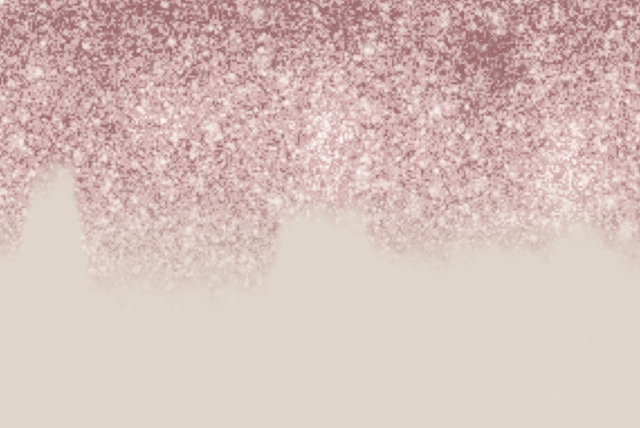
Write a WebGL 1 fragment shader that draws this background.

```glsl
precision highp float;
// Rose glitter falling over a plain cream ground with a ragged lower edge.
// Fine noise makes the grain, jittered cells make the sparkles at several
// sizes, and a summed height profile with noise dissolves the edge.

uniform vec2 u_resolution;

const vec3 CREAM = vec3(0.875, 0.838, 0.788);
const vec3 DEEP_ROSE = vec3(0.62, 0.43, 0.44);
const vec3 ROSE = vec3(0.84, 0.70, 0.70);
const vec3 SPARK = vec3(1.0, 0.97, 0.96);

float hash(vec2 p) {
  vec3 q = fract(vec3(p.xyx) * 0.1031);
  q += dot(q, q.yzx + 33.33);
  return fract((q.x + q.y) * q.z);
}

float noise(vec2 p) {
  vec2 i = floor(p), f = fract(p);
  f = f * f * (3.0 - 2.0 * f);
  return mix(mix(hash(i), hash(i + vec2(1.0, 0.0)), f.x),
             mix(hash(i + vec2(0.0, 1.0)), hash(i + 1.0), f.x), f.y);
}

float fbm(vec2 p) {
  float sum = 0.0, amp = 0.5;
  for (int i = 0; i < 4; i++) {
    sum += amp * noise(p);
    p = p * 2.03 + 17.7;
    amp *= 0.5;
  }
  return sum / 0.9375;
}

// Soft elliptical patch
float patchAt(vec2 p, vec2 center, vec2 size) {
  vec2 d = (p - center) / size;
  return exp(-dot(d, d));
}

// Soft-sided window between two x positions
float window(float x, float left, float right, float soft) {
  return smoothstep(left - soft, left + soft, x)
       - smoothstep(right - soft, right + soft, x);
}

// Round dots scattered over a jittered grid; density is the share of lit cells
float sparkles(vec2 p, float cells, float density, float sharpness) {
  vec2 g = p * cells, id = floor(g);
  float light = 0.0;
  for (int y = -1; y <= 1; y++) {
    for (int x = -1; x <= 1; x++) {
      vec2 cell = id + vec2(float(x), float(y));
      vec2 spot = cell + vec2(hash(cell + 3.1), hash(cell + 71.7));
      float power = hash(cell + 137.3);
      float lit = smoothstep(1.0 - density, 1.0, power);
      vec2 d = g - spot;
      light += lit * exp(-sharpness * dot(d, d));
    }
  }
  return light;
}

// Large flare: hot core inside a wide halo
float flare(vec2 p, vec2 center) {
  float d = length(p - center);
  return exp(-d * d * 14000.0) + 0.55 * exp(-d * 55.0);
}

// Height of the lower glitter edge
float edgeHeight(float x) {
  return 0.385 + 0.18 * window(x, 0.06, 0.185, 0.025)
       - 0.09 * window(x, 0.20, 0.645, 0.025)
       + 0.085 * window(x, 0.65, 0.86, 0.03)
       + 0.06 * exp(-pow((x - 1.34) / 0.07, 2.0))
       + 0.03 * (noise(vec2(x * 14.0, 4.0)) - 0.5);
}

void main() {
  vec2 p = gl_FragCoord.xy / u_resolution.y;
  p.x *= 1.5 * u_resolution.y / u_resolution.x;

  // Broad light and shade
  float shade = 0.30 * (fbm(p * 5.0) - 0.5) - 0.20 * smoothstep(0.68, 1.0, p.y);
  shade += 0.26 * patchAt(p, vec2(0.77, 0.66), vec2(0.08, 0.15));
  shade += 0.28 * patchAt(p, vec2(1.32, 0.57), vec2(0.08, 0.12));
  shade += 0.20 * patchAt(p, vec2(1.20, 0.49), vec2(0.12, 0.03));
  shade += 0.20 * patchAt(p, vec2(1.27, 0.87), vec2(0.05, 0.12));
  shade += 0.16 * patchAt(p, vec2(0.38, 0.74), vec2(0.11, 0.07));
  shade -= 0.18 * patchAt(p, vec2(1.13, 0.85), vec2(0.13, 0.13));

  // Grain tone, then sparkles of growing size
  float grain = 0.6 * noise(p * 190.0) + 0.4 * noise(p * 95.0 + 40.0);
  float tone = 0.49 + shade + 1.15 * (grain - 0.5);
  vec3 glitter = mix(DEEP_ROSE, ROSE, smoothstep(0.0, 0.6, tone));
  glitter = mix(glitter, SPARK, 0.8 * smoothstep(0.6, 1.15, tone));
  float light = (0.75 + 1.3 * shade) * sparkles(p, 85.0, 0.5, 7.0);
  light += 0.9 * sparkles(p + 5.3, 38.0, 0.3, 14.0);
  light += 0.8 * sparkles(p + 9.1, 14.0, 0.2, 22.0);

  // The strongest flares
  light += flare(p, vec2(1.023, 0.742)) + flare(p, vec2(0.648, 0.530));
  light += flare(p, vec2(0.090, 0.832)) + flare(p, vec2(0.0, 1.0));
  glitter = mix(glitter, SPARK, 1.0 - exp(-1.25 * max(light, 0.0)));

  // Ragged edge and gradual fade into the ground
  float ragged = 0.09 * (fbm(p * 28.0) - 0.5) + 0.07 * (grain - 0.5);
  float above = p.y - edgeHeight(p.x) + ragged;
  float cover = smoothstep(-0.03, 0.08, above);
  cover *= mix(0.30, 1.0, smoothstep(0.28, 0.68, p.y));
  vec3 ground = CREAM + 0.006 * (fbm(p * 6.0) - 0.5);
  gl_FragColor = vec4(mix(ground, glitter, cover), 1.0);
}
```
